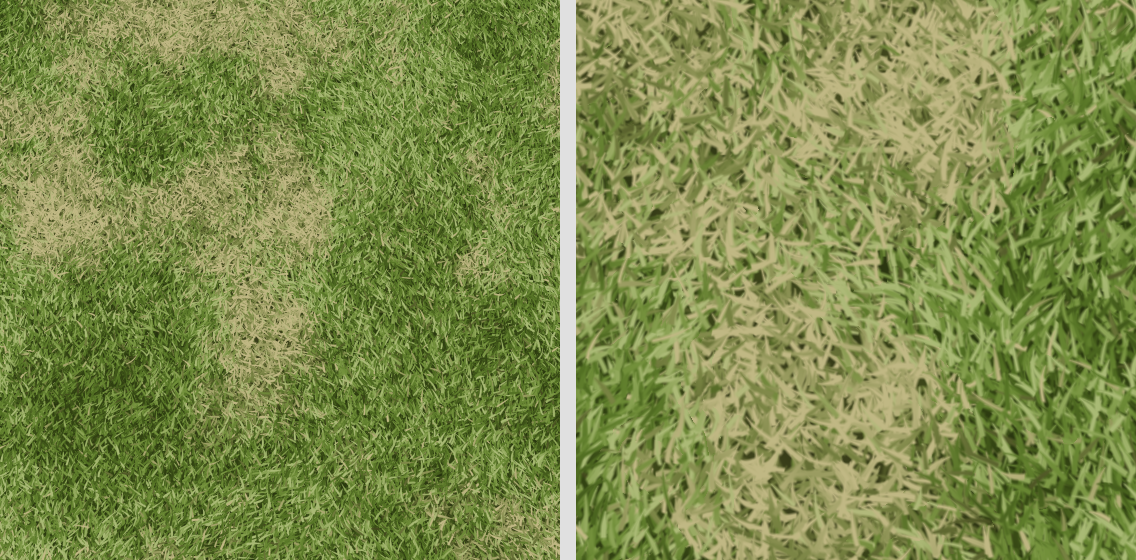
Left: the whole. Right: its middle third, enlarged.
Reproduce this texture procedurally as a Shadertoy shader.

```glsl
// A sunlit lawn of short overlapping grass blades with worn, straw-coloured patches.

const int LAYERS = 14;
const float CELLS = 56.0;       // blade cells across the near edge
const float EDGE_SOFT = 0.0013; // blade edge blur in canvas units

const vec3 SHADOW_GREEN = vec3(0.18, 0.25, 0.06);
const vec3 DEEP_GREEN   = vec3(0.32, 0.45, 0.13);
const vec3 LEAF_GREEN   = vec3(0.44, 0.57, 0.22);
const vec3 PALE_GREEN   = vec3(0.65, 0.73, 0.45);
const vec3 EARTH        = vec3(0.27, 0.29, 0.12);
const vec3 OLIVE        = vec3(0.47, 0.51, 0.26);
const vec3 STRAW        = vec3(0.76, 0.72, 0.52);

// Four random values without sine
vec4 hash4(vec2 p) {
    vec4 q = fract(p.xyxy * vec4(0.1031, 0.1030, 0.0973, 0.1099));
    q += dot(q, q.wzxy + 33.33);
    return fract((q.xxyz + q.yzzw) * q.zywx);
}

float valueNoise(vec2 p) {
    vec2 i = floor(p), f = fract(p);
    f = f * f * (3.0 - 2.0 * f);
    float low = mix(hash4(i).x, hash4(i + vec2(1, 0)).x, f.x);
    float high = mix(hash4(i + vec2(0, 1)).x, hash4(i + vec2(1, 1)).x, f.x);
    return mix(low, high, f.y);
}

float fbm(vec2 p) {
    float sum = 0.0, weight = 0.53;
    for (int i = 0; i < 4; i++) {
        sum += weight * valueNoise(p);
        p = mat2(1.6, 1.2, -1.2, 1.6) * p + 7.3;
        weight *= 0.5;
    }
    return sum;
}

// Colour ramps from shaded to sunlit
vec3 freshColor(float light) {
    float t = clamp(light, 0.0, 1.0) * 3.0;
    vec3 c = mix(SHADOW_GREEN, DEEP_GREEN, min(t, 1.0));
    c = mix(c, LEAF_GREEN, clamp(t - 1.0, 0.0, 1.0));
    return mix(c, PALE_GREEN, clamp(t - 2.0, 0.0, 1.0));
}

vec3 dryColor(float light) {
    float t = clamp(light, 0.0, 1.0) * 2.0;
    return mix(mix(EARTH, OLIVE, min(t, 1.0)), STRAW, clamp(t - 1.0, 0.0, 1.0));
}

// Coverage of one curved, tapered blade centred at the origin
float bladeMask(vec2 p, float angle, float halfLength, float halfWidth, float bend, float soft) {
    float c = cos(angle), s = sin(angle);
    vec2 q = vec2(c * p.x + s * p.y, c * p.y - s * p.x);
    float along = q.x / halfLength;
    float width = halfWidth * (1.0 - 0.8 * smoothstep(-0.2, 1.0, along));
    float d = abs(q.y + bend * along * along) - width;
    float ends = 1.0 - smoothstep(0.8, 1.0, abs(along));
    return ends * (1.0 - smoothstep(-soft, soft, d));
}

// Paints one layer of scattered blades over the colour below
vec3 paintLayer(vec3 below, vec2 p, float layer, float dryness, float lean, float tone, float soft) {
    vec2 seed = layer * vec2(37.0, 91.0) + 200.0;
    vec2 g = p * CELLS + hash4(seed).xy;
    vec2 home = floor(g);
    float height = layer / float(LAYERS - 1);
    vec3 color = below;
    for (int y = -1; y <= 1; y++) {
        for (int x = -1; x <= 1; x++) {
            vec2 cell = home + vec2(x, y);
            vec4 place = hash4(cell + seed);
            vec4 form = hash4(cell + seed + 411.0);
            float isDry = step(form.x, dryness);
            float spread = mix(2.0, 2.8, isDry);
            float angle = 1.57 + lean + (place.z - 0.5) * spread;
            float mask = bladeMask(g - cell - place.xy, angle,
                mix(0.42, 0.95, place.w), mix(0.065, 0.125, form.y),
                (form.z - 0.5) * 0.22, soft);
            float light = -0.13 + 0.98 * form.w + 0.4 * height + tone;
            vec3 blade = mix(freshColor(light), dryColor(light), mix(0.08 + 0.4 * dryness, 0.95, isDry));
            color = mix(color, blade, mask);
        }
    }
    return color;
}

void mainImage(out vec4 fragColor, in vec2 fragCoord) {
    vec2 uv = fragCoord / iResolution.y;

    // Mild perspective: blades shrink towards the top
    float shrink = 1.0 + 0.4 * uv.y;
    vec2 p = vec2((uv.x - 0.5) * shrink, uv.y + 0.2 * uv.y * uv.y) + 2.0;

    // Broad variation of wear, lean and brightness
    float wear = fbm(p * 4.2 + 3.7) + 0.25 * (fbm(p * 14.0 + 8.0) - 0.5);
    float dryness = 0.08 + 0.85 * smoothstep(0.43, 0.72, wear);
    float lean = (valueNoise(p * 7.0 + 19.0) - 0.5) * 1.5;
    float clump = valueNoise(p * 32.0) - 0.5;
    float tone = 0.65 * (fbm(p * 3.5 + 41.0) - 0.5) + 0.28 * clump
               + 0.3 * (dryness - 0.33) + 0.08 * (uv.y - 0.5);

    // Shaded ground, then blades from lowest to highest
    float soft = max(EDGE_SOFT, 0.65 / iResolution.y) * shrink * CELLS;
    vec3 color = mix(SHADOW_GREEN, EARTH, dryness) * (0.9 + 0.3 * clump);
    for (int i = 0; i < LAYERS; i++) {
        color = paintLayer(color, p, float(i), dryness, lean, tone, soft);
    }
    fragColor = vec4(color, 1.0);
}
```
